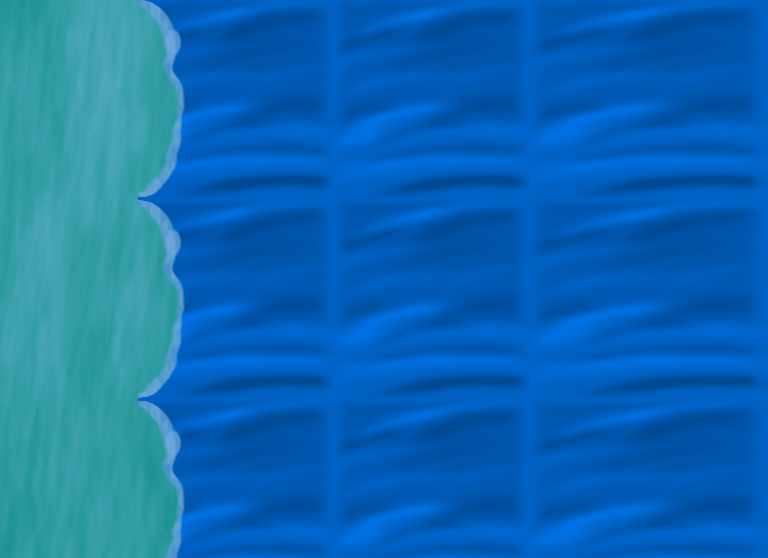
Write a Shadertoy shader that draws this texture.

```glsl
// Painted shoreline: teal shallows with scalloped foam beside a tiled blue sea.
// The sea cell is a sum of soft brush strokes plus stretched noise, repeated
// in rows and columns; the foam edge is a rounded profile repeated per row.

#define SHORE_X 0.2473    // straight edge of the shallows, in canvas heights
#define TILE_H 0.3590     // height of a sea cell
#define TILE_W 0.3500     // width of a sea cell
#define LAST_STRETCH 1.21 // widening of the third column
#define LOBE_REACH 0.0830 // how far the foam bulges out
#define GRAIN 0.22        // strength of the fine sea brushwork
#define SEA_DARK vec3(0.0, 0.285, 0.575)
#define SEA_LIGHT vec3(0.0, 0.455, 0.915)
#define TEAL_DEEP vec3(0.12, 0.58, 0.58)
#define TEAL_PALE vec3(0.31, 0.66, 0.74)
#define FOAM vec3(0.39, 0.64, 0.82)

float hash(vec2 p) {
    return fract(sin(dot(p, vec2(127.1, 311.7))) * 43758.5453);
}

float noise(vec2 p) {
    vec2 i = floor(p), f = fract(p);
    f = f * f * (3.0 - 2.0 * f);
    return mix(mix(hash(i), hash(i + vec2(1, 0)), f.x),
               mix(hash(i + vec2(0, 1)), hash(i + vec2(1, 1)), f.x), f.y);
}

float fbm(vec2 p) {
    float sum = 0.0, amp = 0.5;
    for (int i = 0; i < 4; i++) {
        sum += amp * noise(p);
        p = p * 2.03 + 17.3;
        amp *= 0.5;
    }
    return sum / 0.9375;
}

float bump(float x, float width) {
    return exp(-x * x / (width * width));
}

// Soft tapered brush stroke from a to b, bowed slightly upward
float stroke(vec2 q, vec2 a, vec2 b, float width) {
    vec2 d = b - a, r = q - a;
    float along = dot(r, d) / dot(d, d);
    float across = (d.x * r.y - d.y * r.x) / length(d);
    across += 0.05 * length(d) * sin(3.1416 * clamp(along, 0.0, 1.0));
    return bump(across, width) * smoothstep(-0.15, 0.25, along)
         * smoothstep(1.15, 0.65, along);
}

// One sea cell; q runs 0..1 rightward and downward
vec3 sea(vec2 q) {
    float slant = q.y + 0.24 * q.x * (1.0 - 0.6 * q.y);
    float fine = fbm(vec2(q.x * 2.5, slant * 17.0) + 3.0) - 0.5;
    vec2 s = q + vec2(0.0, 0.025 * fine);
    float v = 0.34 + 0.20 * smoothstep(0.58, 0.75, q.y);

    // Upper strokes
    v += 0.38 * stroke(s, vec2(0.10, 0.19), vec2(0.60, 0.045), 0.034);
    v += 0.30 * stroke(s, vec2(0.35, 0.10), vec2(1.02, 0.02), 0.030);
    v -= 0.28 * stroke(s, vec2(0.02, 0.25), vec2(0.34, 0.15), 0.035);
    v -= 0.30 * stroke(s, vec2(0.42, 0.19), vec2(1.00, 0.08), 0.045);
    v -= 0.15 * stroke(s, vec2(0.28, 0.36), vec2(1.00, 0.25), 0.070);
    v += 0.18 * stroke(s, vec2(-0.05, 0.36), vec2(0.50, 0.23), 0.040);

    // Middle strokes
    v += 0.24 * stroke(s, vec2(0.02, 0.48), vec2(0.62, 0.37), 0.035);
    v += 0.12 * stroke(s, vec2(0.55, 0.44), vec2(1.05, 0.34), 0.030);
    v -= 0.24 * stroke(s, vec2(0.48, 0.60), vec2(1.02, 0.52), 0.055);
    v -= 0.20 * stroke(s, vec2(0.00, 0.60), vec2(0.35, 0.53), 0.040);
    v += 0.55 * stroke(s, vec2(0.09, 0.65), vec2(0.64, 0.53), 0.037);
    v -= 0.42 * stroke(s, vec2(0.22, 0.705), vec2(0.74, 0.62), 0.030);

    // Lower bands
    v += 0.36 * stroke(s, vec2(-0.20, 0.75), vec2(1.25, 0.68), 0.045);
    v -= 0.26 * stroke(s, vec2(0.10, 0.82), vec2(1.15, 0.765), 0.028);
    v += 0.30 * stroke(s, vec2(-0.15, 0.91), vec2(1.15, 0.83), 0.040);
    v -= 0.60 * stroke(s, vec2(0.28, 0.955), vec2(1.20, 0.935), 0.030);

    v += GRAIN * fine;

    // Lighter seams around the cell
    float seam = bump(min(q.x, 1.0 - q.x), 0.052);
    v = mix(v, 0.62, 0.75 * seam);
    v = mix(v, 0.60, 0.65 * bump(q.y, 0.022));
    return mix(SEA_DARK, SEA_LIGHT, clamp(v, 0.0, 1.0));
}

// Shallows with fine, nearly vertical brush marks
vec3 shallows(vec2 p) {
    float marks = fbm(vec2(p.x * 75.0 + p.y * 7.0, p.y * 13.0));
    float clouds = fbm(vec2(p.x * 12.0, p.y * 5.0) + 8.0);
    float v = 0.46 + 0.75 * (marks - 0.5) + 0.65 * (clouds - 0.5);
    v += 0.20 * bump(p.x - 0.18, 0.08) * smoothstep(0.75, 0.35, p.y);
    v -= 0.18 * smoothstep(0.16, 0.0, p.y) * smoothstep(0.15, 0.0, p.x);
    v -= 0.14 * smoothstep(0.65, 0.95, p.y);
    v -= 0.15 * smoothstep(SHORE_X, SHORE_X + 0.03, p.x);
    return mix(TEAL_DEEP, TEAL_PALE, clamp(v, 0.0, 1.0));
}

void mainImage(out vec4 fragColor, in vec2 fragCoord) {
    vec2 p = vec2(fragCoord.x, iResolution.y - fragCoord.y) / iResolution.y;
    float px = 1.0 / iResolution.y;

    // Cell coordinates, with the last column stretched
    float row = fract(p.y / TILE_H);
    float x = (p.x - SHORE_X) / TILE_W;
    float cellX = x < 2.0 ? fract(x) : (x - 2.0) / LAST_STRETCH;
    vec3 col = sea(vec2(cellX, row));

    // Scalloped foam outline and the inner edge of its band
    float s = clamp(row / 0.985, 0.0, 1.0);
    float ragged = noise(vec2(row * 17.0, 4.0)) - 0.5;
    float outer = LOBE_REACH * pow(4.0 * s * (1.0 - s), 0.4);
    outer += 0.007 * ragged * smoothstep(0.0, 0.1, s * (1.0 - s))
           - 0.015 * bump(row - 0.34, 0.07);
    float band = 0.012 + 0.075 * (row - 0.5) * (row - 0.5);
    float inner = outer - band + 0.009 * (noise(vec2(row * 22.0, 9.0)) - 0.5);
    float d = p.x - SHORE_X;
    float land = smoothstep(px, -px, d);
    float foam = smoothstep(0.003, -0.004, d - outer) * step(row, 0.985);
    float teal = smoothstep(0.005, -0.006, d - inner) * step(row, 0.96);

    float wash = 0.72 + 0.35 * noise(vec2(d * 160.0, row * 24.0));
    col = mix(col, FOAM, foam * min(wash, 1.0));
    vec2 blob = (vec2(d, row * TILE_H) - vec2(0.063, 0.076)) / vec2(0.014, 0.023);
    col = mix(col, vec3(0.43, 0.65, 0.87), 0.75 * smoothstep(1.15, 0.8, length(blob)));
    col = mix(col, shallows(p), max(teal, land));
    fragColor = vec4(col, 1.0);
}
```
